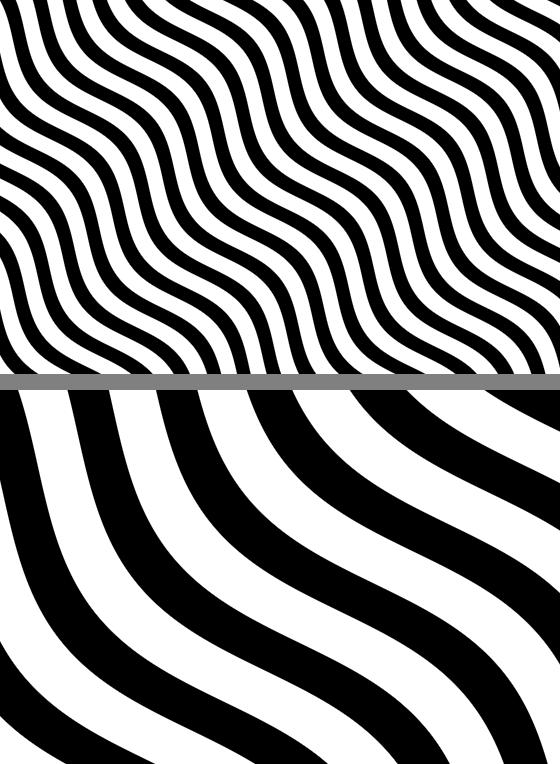
Top, the full canvas; bottom, a detail of the centre.
Write a Shadertoy shader that draws this pattern.

```glsl
// Diagonal black and white stripes that ripple in a sine wave, tiling seamlessly.

const float TAU = 6.2831853;
const vec2  TILE_SIZE = vec2(0.867, 0.686);    // one repeat, in canvas heights
const vec2  STRIPES_PER_TILE = vec2(8.0, 5.0); // stripes crossed along each axis
const float WAVE_HEIGHT = 0.486;               // ripple amplitude, in stripe periods
const float WAVE_PHASE = 2.477;                // ripple phase at the canvas centre
const float LIGHT_SHARE = 0.535;               // light part of each stripe period
const float EDGE_PIXELS = 1.1;                 // width of the smoothed edge
const vec3  DARK = vec3(0.0);
const vec3  LIGHT = vec3(1.0);

// Stripe coordinate: whole numbers lie on the centre lines of light stripes.
float stripePhase(vec2 tile) {
    float ripple = sin(TAU * (tile.x - tile.y) + WAVE_PHASE);
    return dot(tile, STRIPES_PER_TILE) + WAVE_HEIGHT * ripple;
}

void mainImage(out vec4 fragColor, in vec2 fragCoord) {
    // Centred coordinates, counted in tiles
    vec2 tile = (fragCoord - 0.5 * iResolution.xy) / iResolution.y / TILE_SIZE;
    float phase = stripePhase(tile);

    // Signed distance to the stripe edge, in stripe periods
    float edge = 0.5 * LIGHT_SHARE - abs(fract(phase + 0.5) - 0.5);

    // Coverage from the unwrapped phase gradient
    float pixel = length(vec2(dFdx(phase), dFdy(phase)));
    float coverage = clamp(edge / (pixel * EDGE_PIXELS) + 0.5, 0.0, 1.0);

    fragColor = vec4(mix(DARK, LIGHT, coverage), 1.0);
}
```
